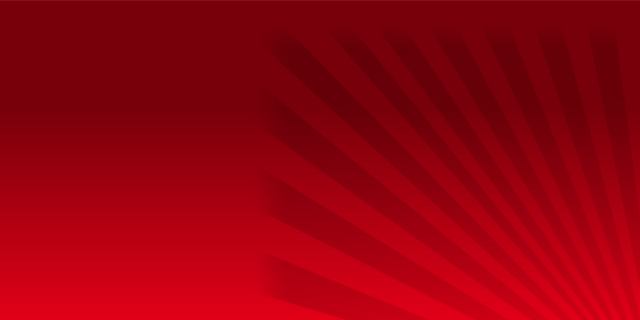
Write a Shadertoy shader that draws this background.

```glsl
// A red backdrop that brightens toward the floor, crossed by dark rays.
// The rays fan out from a point beyond the lower right corner; they are
// evenly spaced slopes, softly faded along the left and top of the fan.

const vec3 DEEP_RED = vec3(0.472, 0.0, 0.038);
const vec3 BRIGHT_RED = vec3(0.885, 0.0, 0.092);
const vec3 RIM_RED = vec3(0.56, 0.10, 0.13);
const vec2 FAN_CENTER = vec2(2.083, -0.302);

// Vertical gradient: flat above the horizon, linear below it.
vec3 backdrop(float y, float horizon) {
    return mix(BRIGHT_RED, DEEP_RED, clamp(y / horizon, 0.0, 1.0));
}

// Coverage of repeated bands that begin at start, with blur as edge width.
float bands(float s, float start, float period, float width, float blur) {
    float phase = (s - start - 0.5 * width) / period;
    float dist = abs(fract(phase + 0.5) - 0.5) * period - 0.5 * width;
    return 1.0 - smoothstep(-blur, blur, dist);
}

// Steep rays are spaced along a horizontal line, shallow ones along a vertical.
float rayFan(vec2 p, vec2 center, float pixel) {
    vec2 d = vec2(center.x - p.x, p.y - center.y);
    float blur = pixel * length(d);
    if (d.x < 0.93 * d.y) {
        return bands(d.x / d.y, 0.133, 0.135, 0.071, blur / (d.y * d.y));
    }
    return bands(d.y / d.x, 0.302, 0.205, 0.106, blur / (d.x * d.x));
}

// Ray opacity: faded at the outer sides, weaker toward the center.
float rayOpacity(vec2 p, vec2 center) {
    float leftFade = smoothstep(0.78, 0.91, p.x);
    float topFade = 1.0 - smoothstep(0.84, 0.94, p.y);
    float reach = smoothstep(0.3, 1.5, distance(p, center));
    return mix(0.08, 0.15, reach) * leftFade * topFade;
}

void mainImage(out vec4 fragColor, in vec2 fragCoord) {
    float pixel = 1.0 / iResolution.y;
    // Canvas units: height is 1, width is 2.
    vec2 p = fragCoord / iResolution.xy * vec2(2.0, 1.0);

    vec3 color = backdrop(p.y, 0.66);
    color *= 1.0 - rayFan(p, FAN_CENTER, pixel) * rayOpacity(p, FAN_CENTER);

    // Faint rim of light along the top edge.
    float rim = smoothstep(0.997 - pixel, 0.997 + pixel, p.y);
    color = mix(color, RIM_RED, 0.7 * rim);

    fragColor = vec4(color, 1.0);
}
```
